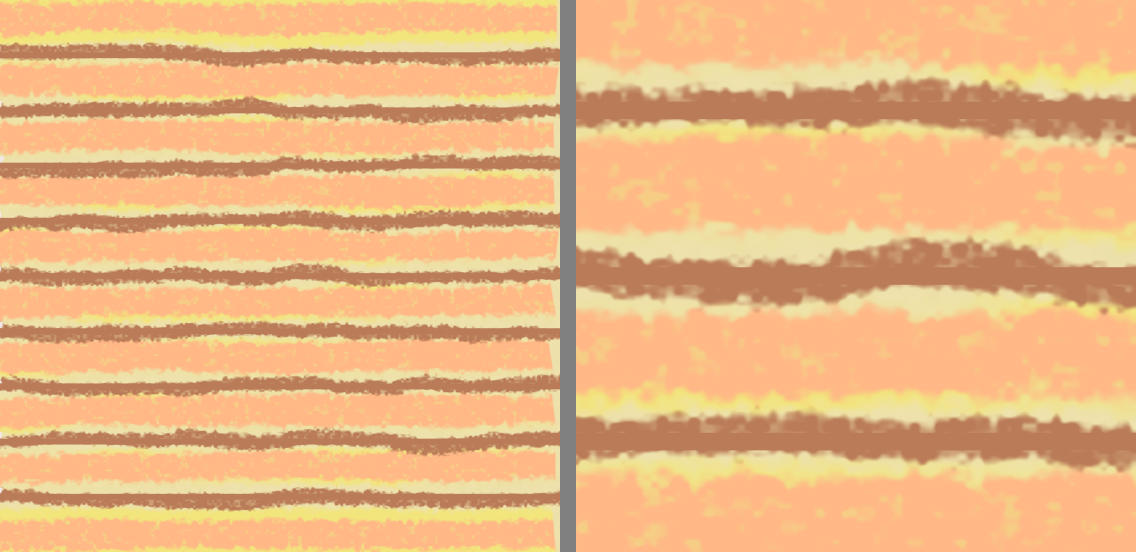
Left, the full canvas; right, a detail of the centre.
Give the GLSL for this pattern, as a WebGL 2 fragment shader.

```glsl
#version 300 es
precision highp float;
// Ten chalky peach stripes on cream with yellow fringes, split by nine brown rules over wandering washes.

uniform vec2 u_resolution;
out vec4 outColor;

const float ROWS = 10.0;
const vec3 CREAM = vec3(0.93, 0.88, 0.67);
const vec3 YELLOW = vec3(0.95, 0.90, 0.47);
const vec3 PEACH = vec3(1.00, 0.72, 0.525);
const vec3 FLECK = vec3(0.96, 0.82, 0.52);
const vec3 BROWN = vec3(0.73, 0.485, 0.345);
const vec3 PALE = vec3(0.95, 0.91, 0.90);

float hash(vec2 p) {
    vec3 q = fract(vec3(p.xyx) * 0.1031);
    q += dot(q, q.yzx + 33.33);
    return fract((q.x + q.y) * q.z);
}

float noise(vec2 p) {
    vec2 i = floor(p), f = fract(p);
    f = f * f * (3.0 - 2.0 * f);
    return mix(mix(hash(i), hash(i + vec2(1, 0)), f.x),
               mix(hash(i + vec2(0, 1)), hash(i + vec2(1, 1)), f.x), f.y);
}

// Slow variation along one row, from -1 to 1
float wander(float x, float freq, float row, float seed) {
    return 2.0 * noise(vec2(x * freq + seed, row * 17.0 + seed)) - 1.0;
}

// Coverage of a horizontal stroke with a soft edge
float stroke(float dist, float halfWidth, float softness) {
    return 1.0 - smoothstep(-softness, softness, dist - halfWidth);
}

// Peach stripe and its yellow fringe; y is the height within the row
vec3 paintStripe(vec3 color, float x, float y, float row, float grain, float fine) {
    float top = step(ROWS - 1.5, row);
    float bottom = step(row, 0.5);
    float outer = top + bottom;
    float center = 0.54 + 0.13 * top - 0.24 * bottom + 0.045 * wander(x, 4.0, row, 3.0);
    float halfWidth = 0.265 + 0.035 * wander(x, 6.0, row, 11.0);
    float dist = abs(y - center) + (grain - 0.5) * 0.11 + (fine - 0.5) * 0.05;

    // The fringe comes and goes on each side of the stripe
    float side = step(center, y);
    float patches = smoothstep(-0.1, 0.65, wander(x, 4.5, row + side * 0.5, 23.0));
    float fringe = stroke(dist, halfWidth + mix(0.09, 0.21, outer), 0.08);
    color = mix(color, YELLOW, fringe * mix(0.15 + 0.8 * patches, 0.92, outer));

    float flecks = smoothstep(0.58, 0.86, grain * 0.65 + fine * 0.35);
    vec3 chalk = mix(PEACH, FLECK, 0.85 * flecks);
    return mix(color, chalk, stroke(dist, halfWidth, 0.055));
}

// Grainy brown wash that rises and dips behind the rule
vec3 paintWash(vec3 color, float x, float y, float row, float grain, float fine) {
    float center = 0.085 * wander(x, 9.0, row, 41.0) + 0.035 * wander(x, 21.0, row, 47.0);
    float halfWidth = 0.115 + 0.025 * wander(x, 5.0, row, 53.0);
    float dist = abs(y - center) + (grain - 0.5) * 0.05 + (fine - 0.5) * 0.06;
    float density = 1.0 - 0.35 * smoothstep(0.45, 0.85, fine * 0.6 + grain * 0.4);
    return mix(color, BROWN, stroke(dist, halfWidth, 0.035) * density);
}

void main() {
    vec2 p = gl_FragCoord.xy / u_resolution.y;
    float width = u_resolution.x / u_resolution.y;
    float pixel = ROWS / u_resolution.y;
    float y = p.y * ROWS;
    float row = floor(y);
    float rule = floor(y + 0.5);
    float offset = y - rule;
    float grain = noise(p * vec2(105.0, 115.0));
    float fine = noise(p * vec2(210.0, 230.0) + 71.0);

    // Stripes stop at a slanted, uneven right end
    vec3 color = CREAM + 0.012 * (grain - 0.5);
    float slant = (hash(vec2(row, 5.0)) - 0.5) * (fract(y) - 0.5) * 0.035;
    float stripeEnd = width - 0.004 - 0.012 * hash(vec2(row, 9.0)) + slant;
    float inside = 1.0 - smoothstep(-0.002, 0.002, p.x - stripeEnd);
    color = mix(color, paintStripe(color, p.x, fract(y), row, grain, fine), inside);

    // Washes and crisp rules on the inner row borders
    float inner = step(0.5, rule) * step(rule, ROWS - 0.5);
    color = mix(color, paintWash(color, p.x, offset, rule, grain, fine), inner);

    // Pale nicks at the left end of the washes
    float nick = stroke(p.x + 0.006 * (grain - 0.5), 0.007 * hash(vec2(rule, 13.0)), 0.002);
    color = mix(color, PALE, inner * nick * stroke(abs(offset - 0.11), 0.06, 0.02));

    color = mix(color, BROWN, inner * stroke(abs(offset), 0.053, 0.75 * pixel));
    outColor = vec4(color, 1.0);
}
```
